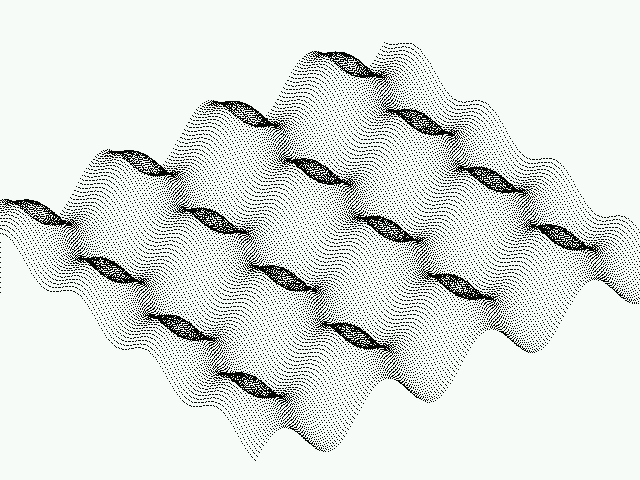
A Shadertoy shader for this pattern:

```glsl
const float TAU = 6.2831853;
const float DOTS_PER_WAVE = 50.0;
const float LAST_DOT = 198.0;

// Lattice steps of one wave, in units of 1/640 canvas width
const vec2 STEP_U = vec2(70.8, -57.6);
const vec2 STEP_V = vec2(103.4, 49.3);
const vec2 FOLD_CENTER = vec2(350.0, 415.4);
const vec2 FIRST_UV = vec2(-0.21, -3.48);

// Sheet position split into its two independent vertical waves
vec2 waveU(float u) { return STEP_U * u + vec2(0.0, 11.0 * sin(TAU * u)); }
vec2 waveV(float v) { return STEP_V * v - vec2(0.0, 22.9 * sin(TAU * v)); }

// Share of a sample square covered by a unit dot at an offset
float dotCoverage(vec2 offset, float sampleSize) {
    vec2 overlap = clamp(0.5 * (sampleSize + 1.0) - abs(offset), 0.0, min(sampleSize, 1.0));
    return overlap.x * overlap.y / (sampleSize * sampleSize);
}

// Paper left visible between the dots of the folded sheet
float sheetGaps(vec2 p, float sampleSize) {
    vec2 flatUV = inverse(mat2(STEP_U, STEP_V)) * (p - FOLD_CENTER);
    vec2 nearest = round((flatUV - FIRST_UV) * DOTS_PER_WAVE);
    float gaps = 1.0;
    if (any(lessThan(nearest, vec2(-24.0))) || any(greaterThan(nearest, vec2(LAST_DOT + 24.0)))) return gaps;

    for (int row = -15; row <= 15; row++) {
        float j = nearest.y + float(row);
        if (j < 0.0 || j > LAST_DOT) continue;
        vec2 rowStart = FOLD_CENTER + waveV(FIRST_UV.y + j / DOTS_PER_WAVE);
        float middle = round(((p.x - rowStart.x) / STEP_U.x - FIRST_UV.x) * DOTS_PER_WAVE);
        for (int k = -1; k <= 1; k++) {
            float i = middle + float(k);
            if (i < 0.0 || i > LAST_DOT) continue;
            vec2 position = rowStart + waveU(FIRST_UV.x + i / DOTS_PER_WAVE);
            // Snap dots to a fine grid for the grainy plotter look
            gaps *= 1.0 - dotCoverage(p - floor(position) - 0.5, sampleSize);
        }
    }
    return gaps;
}

void mainImage(out vec4 fragColor, in vec2 fragCoord) {
    float pixelSize = 640.0 / iResolution.x;
    vec2 p = fragCoord * pixelSize;
    // A sample slightly narrower than a pixel keeps the dots crisp
    float sampleSize = 0.86 * pixelSize;
    float gaps = sheetGaps(p, sampleSize);

    // Stray ticks on the left border
    if (p.y > 184.0 && p.y < 238.0) {
        vec2 tick = vec2(p.x - 0.5, mod(p.y, 5.0) - 2.5);
        gaps *= 1.0 - dotCoverage(tick, sampleSize);
    }

    vec3 ink = vec3(0.02, 0.03, 0.02);
    vec3 paper = vec3(0.97, 0.985, 0.97);
    fragColor = vec4(mix(ink, paper, gaps), 1.0);
}
```
